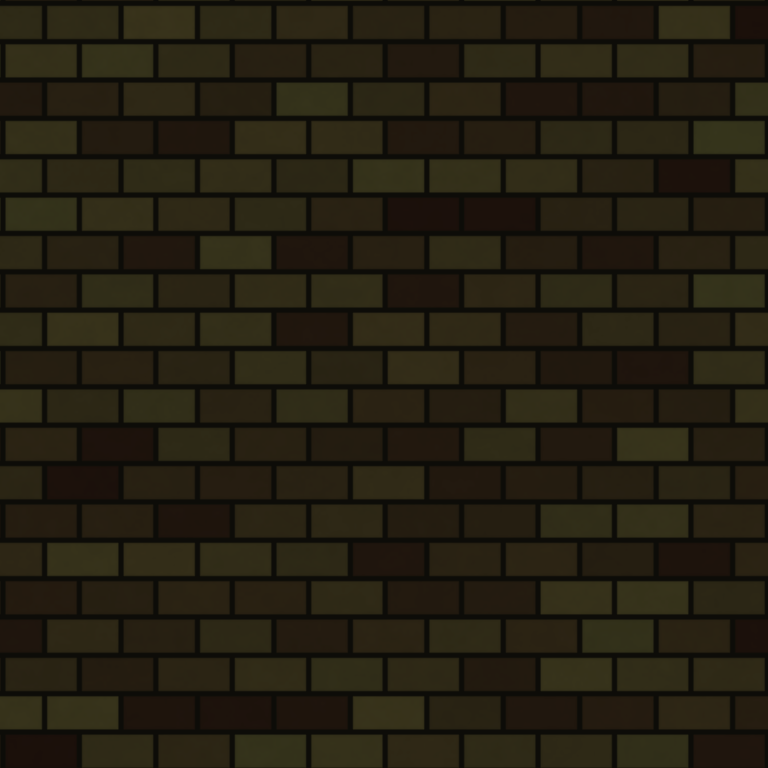
A three.js fragment shader for this texture:

```glsl
// Dark olive and umber brick wall in running bond, ten bricks by twenty courses.
// Each brick is a rounded box distance inside its cell; a hash of the cell
// picks its tone, and soft noise adds faint wear over the dark mortar.

varying vec2 vUv;

const vec2 CELL = vec2(0.09954, 0.04994);      // brick pitch, joint included
const vec2 JOINT_ORIGIN = vec2(0.0038, 0.9957); // centre of the upper left joint
const float BOND_SHIFT = 0.545;                // offset of alternate courses
const float JOINT_HALF = 0.0034;
const float EDGE_SOFTNESS = 0.0014;
const float CORNER_RADIUS = 0.0012;

const vec3 MORTAR = vec3(0.052, 0.049, 0.030);
const vec3 BURNT_BRICK = vec3(0.106, 0.062, 0.041);
const vec3 OLIVE_BRICK = vec3(0.226, 0.205, 0.108);

float hash(vec2 p) {
  return fract(sin(dot(p, vec2(127.1, 311.7))) * 43758.5453);
}

float valueNoise(vec2 p) {
  vec2 i = floor(p);
  vec2 f = fract(p);
  f = f * f * (3.0 - 2.0 * f);
  float low = mix(hash(i), hash(i + vec2(1.0, 0.0)), f.x);
  float high = mix(hash(i + vec2(0.0, 1.0)), hash(i + vec2(1.0, 1.0)), f.x);
  return mix(low, high, f.y);
}

float roundedBox(vec2 p, vec2 halfSize, float radius) {
  vec2 q = abs(p) - halfSize + radius;
  return length(max(q, 0.0)) + min(max(q.x, q.y), 0.0) - radius;
}

// Cell coordinates: courses count downward, even ones are shifted.
vec2 bondCoordinates(vec2 uv) {
  vec2 grid = vec2(uv.x - JOINT_ORIGIN.x, JOINT_ORIGIN.y - uv.y) / CELL;
  grid.x -= BOND_SHIFT * (1.0 - mod(floor(grid.y), 2.0));
  return grid;
}

// More bricks are olive than burnt, some lean slightly green.
vec3 brickColor(vec2 id) {
  float tone = pow(hash(id + 17.0), 0.72);
  float green = hash(id + 53.0);
  vec3 color = mix(BURNT_BRICK, OLIVE_BRICK, tone);
  color.r -= 0.018 * green * tone;
  return color;
}

void main() {
  vec2 grid = bondCoordinates(vUv);
  vec2 id = floor(grid);
  vec2 local = (fract(grid) - 0.5) * CELL;

  // Brick face against the joint
  float dist = roundedBox(local, 0.5 * CELL - JOINT_HALF, CORNER_RADIUS);
  float face = 1.0 - smoothstep(-EDGE_SOFTNESS, EDGE_SOFTNESS, dist);

  // Faint wear and a slightly shaded rim
  float wear = valueNoise(vUv * 60.0) + 0.5 * valueNoise(vUv * 190.0);
  float rim = smoothstep(0.0, 0.005, -dist);
  vec3 brick = brickColor(id) * (0.96 + 0.04 * wear) * mix(0.95, 1.0, rim);

  gl_FragColor = vec4(mix(MORTAR, brick, face), 1.0);
}
```
